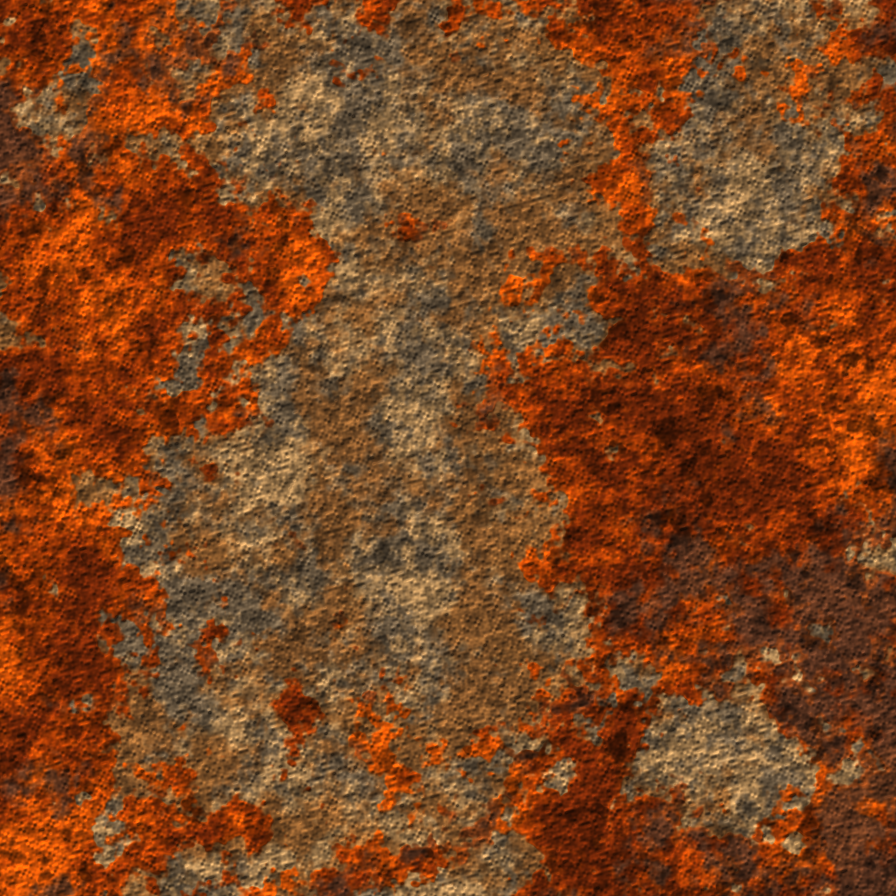
Write a Shadertoy shader that draws this texture.

```glsl
// Weathered metal: a worn, bare grey-tan area surrounded by flaking orange rust.
// Layered value noise decides where the rust sits and how it is tinted;
// a fine height field, lit from the upper left, adds the crusty grain.

const vec3 RUST_DEEP    = vec3(0.395, 0.135, 0.03);
const vec3 RUST_MID     = vec3(0.56, 0.20, 0.025);
const vec3 RUST_BRIGHT  = vec3(0.77, 0.305, 0.035);
const vec3 OXIDE_DARK   = vec3(0.315, 0.195, 0.13);
const vec3 METAL_GREY   = vec3(0.375, 0.31, 0.23);
const vec3 METAL_TAN    = vec3(0.62, 0.475, 0.30);
const vec3 METAL_STAIN  = vec3(0.48, 0.29, 0.125);

const vec2 WORN_START   = vec2(0.33, 0.22);  // axis of the worn band
const vec2 WORN_END     = vec2(0.50, 0.82);
const float WORN_RADIUS = 0.215;
const vec2 PATCH_HIGH   = vec2(0.81, 0.85);  // smaller worn patches
const vec2 PATCH_LOW    = vec2(0.80, 0.12);
const float HIGH_RADIUS = 0.13;
const float LOW_RADIUS  = 0.05;

const float EDGE_RAGGED = 1.15;
const float ISLANDS     = 1.35;
const float GRAIN_SCALE = 72.0;
const float RELIEF      = 2.5;
const float CRUST_STEP  = 0.10;
const float LIGHT_STEP  = 0.0011;
const vec2 LIGHT_DIR    = vec2(-0.45, 0.89);

float hash(vec2 p) {
    vec3 q = fract(vec3(p.xyx) * 0.1031);
    q += dot(q, q.yzx + 33.33);
    return fract((q.x + q.y) * q.z);
}

float noise(vec2 p) {
    vec2 cell = floor(p);
    vec2 f = fract(p);
    f = f * f * (3.0 - 2.0 * f);
    return mix(mix(hash(cell), hash(cell + vec2(1, 0)), f.x),
               mix(hash(cell + vec2(0, 1)), hash(cell + vec2(1, 1)), f.x), f.y);
}

// Rotated octaves, normalised to 0..1
float fbm(vec2 p, int octaves, float gain) {
    const mat2 TURN = mat2(1.6, 1.2, -1.2, 1.6);
    float sum = 0.0, total = 0.0, amp = 1.0;
    for (int i = 0; i < octaves; i++) {
        sum += amp * noise(p);
        total += amp;
        amp *= gain;
        p = TURN * p + 17.3;
    }
    return sum / total;
}

float segmentDistance(vec2 p, vec2 a, vec2 b) {
    vec2 ab = b - a;
    return length(p - a - ab * clamp(dot(p - a, ab) / dot(ab, ab), 0.0, 1.0));
}

// Positive where the metal is bare, negative under rust
float wear(vec2 p) {
    float d = segmentDistance(p, WORN_START, WORN_END) - WORN_RADIUS;
    d = min(d, length(p - PATCH_HIGH) - HIGH_RADIUS);
    d = min(d, length(p - PATCH_LOW) - LOW_RADIUS);
    float field = -2.5 * clamp(d, -0.13, 0.16);
    field += EDGE_RAGGED * (fbm(p * 6.0 + 53.7, 4, 0.6) - 0.5);
    return field + ISLANDS * (fbm(p * 24.0 + 41.0, 4, 0.72) - 0.5);
}

float grain(vec2 p) {
    return fbm(p * GRAIN_SCALE, 3, 0.88);
}

float height(vec2 p) {
    float crust = 1.0 - smoothstep(-0.08, 0.08, wear(p));
    float lumps = noise(p * 37.0 + 9.0);
    return grain(p) + 0.25 * lumps + CRUST_STEP * crust;
}

vec3 rustColor(vec2 p) {
    float tone = fbm(p * 9.0 + 71.0, 6, 0.76);
    vec3 color = mix(RUST_DEEP, RUST_MID, smoothstep(0.38, 0.52, tone));
    color = mix(color, RUST_BRIGHT, smoothstep(0.50, 0.63, tone));
    float oxide = fbm(p * 6.0 + 123.0, 6, 0.72);
    return mix(color, OXIDE_DARK, 0.85 * smoothstep(0.51, 0.61, oxide));
}

vec3 metalColor(vec2 p, float field) {
    float tone = fbm(p * 15.0 + 205.0, 5, 0.9);
    vec3 color = mix(METAL_GREY, METAL_TAN, smoothstep(0.38, 0.63, tone));
    float stain = fbm(p * 13.0 + 310.0, 5, 0.75);
    stain = smoothstep(0.45, 0.65, stain + 0.09 * (1.0 - smoothstep(0.0, 0.25, field)));
    return mix(color, METAL_STAIN, 0.75 * stain);
}

void mainImage(out vec4 fragColor, in vec2 fragCoord) {
    vec2 p = fragCoord / iResolution.xy;
    float field = wear(p);
    float bare = smoothstep(-0.06, 0.07, field);
    vec3 color = mix(rustColor(p), metalColor(p, field), bare);

    // Fresh rust along the ragged boundary
    float rim = smoothstep(-0.20, -0.06, field) * (1.0 - bare);
    color = mix(color, RUST_BRIGHT, 0.3 * rim);

    // Directional relief and darker cavities
    vec2 offset = LIGHT_STEP * LIGHT_DIR;
    float slope = height(p - offset) - height(p + offset);
    float shade = clamp(1.0 + RELIEF * slope, 0.5, 1.4);
    shade *= mix(0.82, 1.17, smoothstep(0.27, 0.73, grain(p)));

    // Scattered deep pits, mostly in the crust
    float pit = 1.0 - smoothstep(0.24, 0.37, fbm(p * 42.0 + 88.0, 3, 0.6));
    shade *= 1.0 - pit * mix(0.4, 0.22, bare);

    fragColor = vec4(clamp(color * shade, 0.0, 1.0), 1.0);
}
```
